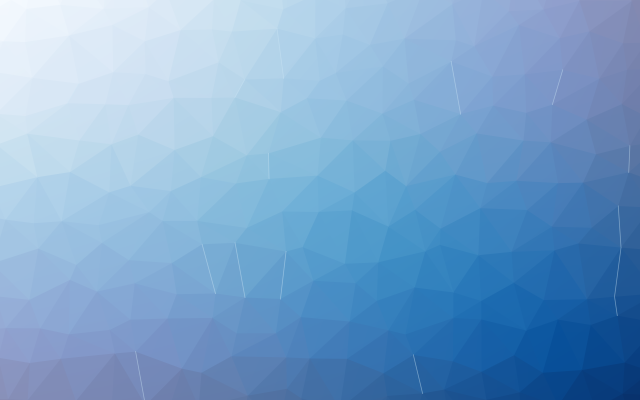
Give the GLSL for this background, as a Shadertoy shader.

```glsl
// Low-poly background: a jittered grid of points split into flat triangles.
// Each facet blends two samples of one blue ramp, across and down the canvas,
// in a perceptual space, giving white to navy with violet side corners.

const vec2 CELL = vec2(0.0865, 0.0906);

const vec3 RAMP[9] = vec3[9](
    vec3(0.97, 0.985, 1.0), vec3(0.87, 0.92, 0.97), vec3(0.776, 0.86, 0.937),
    vec3(0.62, 0.79, 0.88), vec3(0.42, 0.68, 0.84), vec3(0.26, 0.57, 0.776),
    vec3(0.13, 0.443, 0.71), vec3(0.03, 0.318, 0.61), vec3(0.03, 0.19, 0.42));

const mat3 RGB_TO_XYZ = mat3(
    0.4124, 0.2126, 0.0193,
    0.3576, 0.7152, 0.1192,
    0.1805, 0.0722, 0.9505);

vec2 hash2(vec2 p) {
    vec3 q = fract(p.xyx * vec3(0.1031, 0.103, 0.0973));
    q += dot(q, q.yzx + 33.33);
    return fract((q.xx + q.yz) * q.zy);
}

float cross2(vec2 a, vec2 b) {
    return a.x * b.y - a.y * b.x;
}

// Ramp sample in cube-root XYZ, where mixing is perceptually even
vec3 rampSample(float t) {
    t = clamp(t, 0.0, 1.0) * 8.0;
    int i = min(int(t), 7);
    vec3 rgb = mix(RAMP[i], RAMP[i + 1], t - float(i));
    return pow(RGB_TO_XYZ * pow(rgb, vec3(2.2)), vec3(1.0 / 3.0));
}

vec3 gradient(vec2 uv) {
    vec3 root = 0.5 * (rampSample(uv.x) + rampSample(uv.y));
    vec3 rgb = inverse(RGB_TO_XYZ) * (root * root * root);
    return pow(max(rgb, 0.0), vec3(1.0 / 2.2));
}

vec2 gridPoint(vec2 id) {
    return (id + 0.64 * (hash2(id + 40.0) - 0.5)) * CELL;
}

// Signed distance to the line a-b, positive on the inner side
float edgeDistance(vec2 p, vec2 a, vec2 b) {
    return cross2(b - a, p - a) / max(length(b - a), 1e-4);
}

float segmentDistance(vec2 p, vec2 a, vec2 b) {
    vec2 ab = b - a;
    return length(p - a - ab * clamp(dot(p - a, ab) / dot(ab, ab), 0.0, 1.0));
}

// Adds one facet as colour times coverage, with coverage in w
void addFacet(inout vec4 sum, vec2 p, vec2 a, vec2 b, vec2 c, float pixel, float aspect) {
    float inside = min(edgeDistance(p, a, b),
                   min(edgeDistance(p, b, c), edgeDistance(p, c, a)));
    float cover = clamp(inside / pixel + 0.5, 0.0, 1.0);
    if (cover > 0.0) {
        vec2 tone = mix((a + b + c) / 3.0, p, 0.12);
        sum += cover * vec4(gradient(tone / vec2(aspect, 1.0)), 1.0);
    }
}

void mainImage(out vec4 fragColor, in vec2 fragCoord) {
    // Height units, measured down from the top left
    float pixel = 1.0 / iResolution.y;
    float aspect = iResolution.x * pixel;
    vec2 p = vec2(fragCoord.x, iResolution.y - fragCoord.y) * pixel;
    vec2 home = floor(p / CELL);
    vec4 sum = vec4(0.0);
    float seam = 0.0;

    for (int y = -1; y <= 1; y++)
    for (int x = -1; x <= 1; x++) {
        vec2 id = home + vec2(x, y);
        vec2 a = gridPoint(id);
        vec2 b = gridPoint(id + vec2(1, 0));
        vec2 c = gridPoint(id + vec2(1, 1));
        vec2 d = gridPoint(id + vec2(0, 1));

        // Delaunay choice of diagonal: sine of the angle sum at a and c
        float flip = cross2(b - a, d - a) * dot(d - c, b - c)
                   + dot(b - a, d - a) * cross2(d - c, b - c);
        if (flip > 0.0) {
            addFacet(sum, p, a, b, d, pixel, aspect);
            addFacet(sum, p, b, c, d, pixel, aspect);
        } else {
            addFacet(sum, p, a, b, c, pixel, aspect);
            addFacet(sum, p, a, c, d, pixel, aspect);
        }

        // A few edges show a hairline highlight
        float line = 1.0 - smoothstep(0.0, max(pixel, 0.002), segmentDistance(p, a, d));
        seam = max(seam, line * step(0.94, hash2(id + 91.0).x));
    }

    vec3 color = sum.rgb / max(sum.w, 1e-3);
    fragColor = vec4(mix(color, vec3(0.8, 0.9, 0.96), 0.35 * seam), 1.0);
}
```
